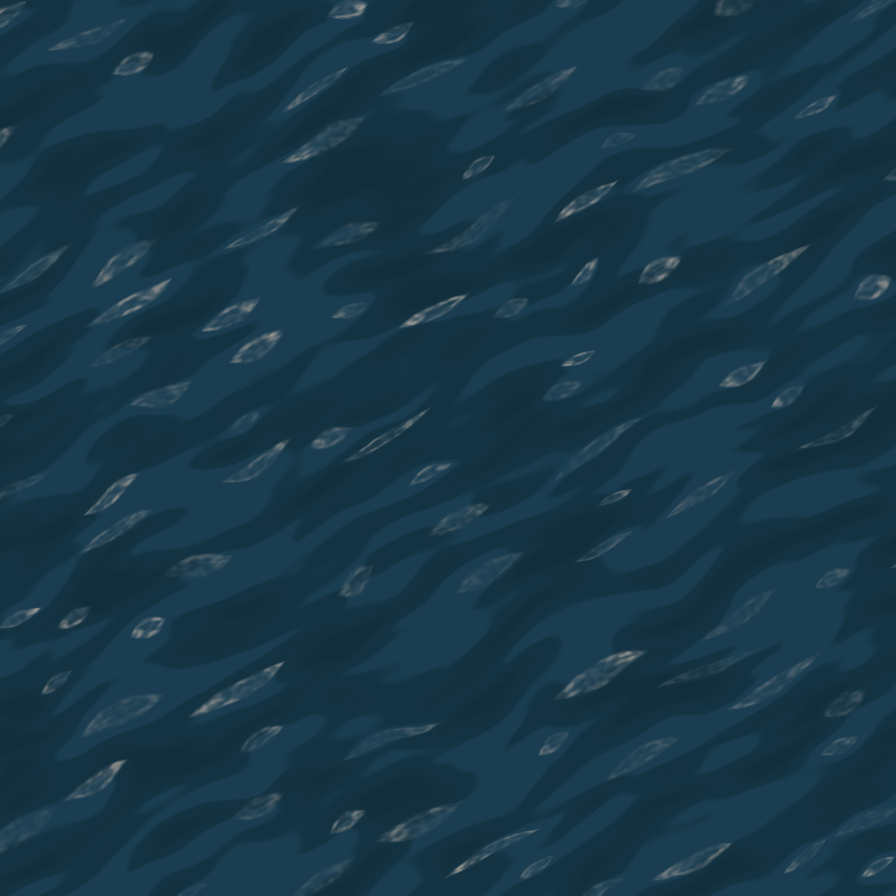
This texture is drawn by a Shadertoy shader. Its source:

```glsl
// Dark teal water with slanted soft ripples and scattered broken pale glints.

const vec3 DEEP_COLOR   = vec3(0.078, 0.200, 0.260);
const vec3 TROUGH_COLOR = vec3(0.070, 0.182, 0.236);
const vec3 RIPPLE_COLOR = vec3(0.100, 0.240, 0.318);
const vec3 HAZE_COLOR   = vec3(0.250, 0.350, 0.410);
const vec3 GLINT_COLOR  = vec3(0.600, 0.590, 0.570);

const float FLOW_ANGLE     = 0.52;              // radians above horizontal
const float WARP_AMOUNT    = 0.030;
const vec2  RIPPLE_FREQ    = vec2(6.0, 25.0);   // along and across the flow
const float RIPPLE_LEVEL   = 0.11;
const float RIPPLE_SOFT    = 0.07;
const vec2  GLINT_CELL     = vec2(0.16, 0.056);
const float GLINT_SHARE    = 0.76;
const vec2  GLINT_LENGTH   = vec2(0.022, 0.066); // half length, min and max
const vec2  GLINT_WIDTH    = vec2(0.006, 0.013); // half width, min and max
const vec2  SPECKLE_FREQ   = vec2(95.0, 190.0);

vec2 hash2(vec2 p) {
    vec3 q = fract(vec3(p.xyx) * vec3(0.1031, 0.1030, 0.0973));
    q += dot(q, q.yzx + 33.33);
    return fract((q.xx + q.yz) * q.zy);
}

vec2 gradient(vec2 cell) {
    float a = 6.28319 * hash2(cell).x;
    return vec2(cos(a), sin(a));
}

float gradientNoise(vec2 p) {
    vec2 i = floor(p), f = p - i;
    vec2 u = f * f * f * (f * (f * 6.0 - 15.0) + 10.0);
    vec2 e = vec2(0.0, 1.0);
    float a = dot(gradient(i), f);
    float b = dot(gradient(i + e.yx), f - e.yx);
    float c = dot(gradient(i + e.xy), f - e.xy);
    float d = dot(gradient(i + e.yy), f - e.yy);
    return mix(mix(a, b, u.x), mix(c, d, u.x), u.y);
}

// Returns haze, bright glint and surrounding swell.
vec3 glintLayer(vec2 p, float speckle, float broken) {
    vec3 layer = vec3(0.0);
    float baseRow = floor(p.y / GLINT_CELL.y);
    for (int j = -1; j <= 1; j++) {
        float row = baseRow + float(j);
        float shift = hash2(vec2(row, 71.0)).x;
        float baseColumn = floor(p.x / GLINT_CELL.x + shift);
        for (int i = -1; i <= 1; i++) {
            vec2 id = vec2(baseColumn + float(i), row);
            vec2 jitter = hash2(id + 13.0);
            vec2 size = hash2(id + 47.0);
            vec2 style = hash2(id + 89.0);
            vec2 kind = hash2(id + 131.0);
            if (kind.x > GLINT_SHARE) continue;

            vec2 center = (id + 0.5 + 0.6 * (jitter - 0.5) - vec2(shift, 0.0)) * GLINT_CELL;
            float len = mix(GLINT_LENGTH.x, GLINT_LENGTH.y, size.x * size.x);
            float wid = mix(GLINT_WIDTH.x, GLINT_WIDTH.y, size.y);
            vec2 q = p - center;
            q.y += (style.x - 0.5) * 3.0 * q.x * q.x;

            // Pointed lens: filled haze, broken rim and one bright tip
            float lens = abs(q.y) / wid + q.x * q.x / (len * len);
            float body = 1.0 - smoothstep(0.65, 1.15, lens);
            float rim = 1.0 - smoothstep(0.05, 0.36, abs(lens - 0.72));
            float side = kind.y < 0.5 ? -0.55 : 0.55;
            vec2 tipOffset = (q - vec2(side * len, 0.0)) / vec2(0.36 * len, 0.6 * wid);
            float tip = 1.0 - smoothstep(0.3, 1.1, length(tipOffset));
            float power = mix(0.15, 1.0, style.y);

            float haze = body * mix(0.35, 1.0, speckle) * mix(0.35, 0.8, style.y);
            float bright = power * (rim * mix(0.12, 0.75, broken) + 0.7 * tip);
            bright *= mix(0.45, 1.0, speckle);
            layer = max(layer, vec3(haze, bright, exp(-0.6 * lens * lens)));
        }
    }
    return layer;
}

void mainImage(out vec4 fragColor, in vec2 fragCoord) {
    vec2 uv = fragCoord / iResolution.y;

    // Flow-aligned coordinates, bent by slow noise
    float c = cos(FLOW_ANGLE), s = sin(FLOW_ANGLE);
    vec2 p = vec2(c * uv.x + s * uv.y, c * uv.y - s * uv.x) + 3.0;
    p.y += WARP_AMOUNT * gradientNoise(uv * 5.0 + 7.0);
    p.y += 0.3 * WARP_AMOUNT * gradientNoise(uv * 14.0 + 31.0);

    // Ripples and glints
    float height = gradientNoise(p * RIPPLE_FREQ);
    height += 0.45 * gradientNoise(p * RIPPLE_FREQ * 1.9 + 17.0);
    float speckle = smoothstep(-0.25, 0.3, gradientNoise(p * SPECKLE_FREQ));
    float broken = smoothstep(-0.1, 0.3, gradientNoise(p * vec2(32.0, 65.0) + 5.0));
    vec3 glints = glintLayer(p, speckle, broken);
    height += 0.3 * glints.z;

    // Water tones, then light on top
    float ripple = smoothstep(RIPPLE_LEVEL - RIPPLE_SOFT, RIPPLE_LEVEL + RIPPLE_SOFT, height);
    vec3 color = mix(DEEP_COLOR, TROUGH_COLOR, smoothstep(0.1, 0.45, -height));
    color = mix(color, RIPPLE_COLOR, ripple);
    color = mix(color, HAZE_COLOR, 0.8 * glints.x);
    color = mix(color, GLINT_COLOR, clamp(glints.y, 0.0, 1.0));
    fragColor = vec4(color, 1.0);
}
```
